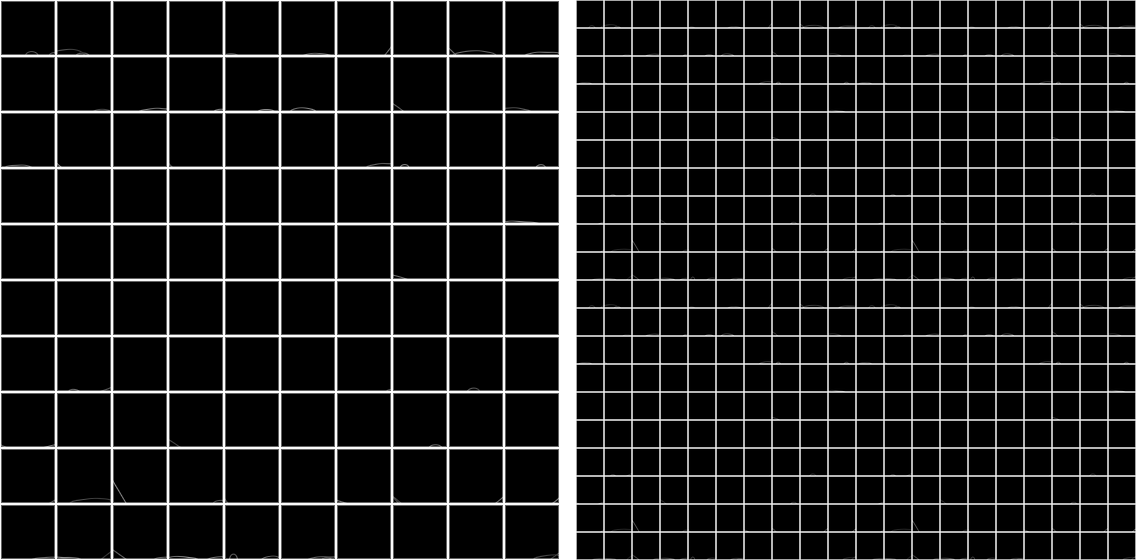
Left: one tile. Right: repeated 2 by 2.
Write a three.js fragment shader that draws this pattern.

```glsl
// Black square tiles in a thin white grid, with faint grey strands lying on the lower grid lines.
varying vec2 vUv;

const float TILES = 10.0;            // tiles across and down
const float LINE_WIDTH = 0.050;      // in tile widths
const float STRAND_WIDTH = 0.019;    // in tile widths
const int STRANDS = 2;               // most strands in one tile
const float STRAND_CHANCE = 0.58;    // chance of each strand in the fullest rows
const float WOBBLE = 0.018;          // strand unevenness, in tile widths
const float NOISE_PER_TILE = 4.0;    // whole number, so the noise wraps
const float TAU = 6.2831853;
const vec3 TILE_COLOR = vec3(0.0);
const vec3 LINE_COLOR = vec3(0.985);
const vec3 STRAND_COLOR = vec3(0.58);

float hash(vec3 p) {
  p = fract(p * vec3(0.1031, 0.1030, 0.0973));
  p += dot(p, p.yzx + 33.33);
  return fract((p.x + p.y) * p.z);
}

// Gradient noise that repeats after a whole period
float cornerSlope(vec2 corner, vec2 offset, float period) {
  float angle = TAU * hash(vec3(mod(corner, period), 71.0));
  return dot(vec2(cos(angle), sin(angle)), offset);
}

float gradientNoise(vec2 p, float period) {
  vec2 i = floor(p);
  vec2 f = p - i;
  vec2 u = f * f * f * (f * (f * 6.0 - 15.0) + 10.0);
  vec2 e = vec2(1.0, 0.0);
  float low = mix(cornerSlope(i, f, period), cornerSlope(i + e, f - e, period), u.x);
  float high = mix(cornerSlope(i + e.yx, f - e.yx, period),
                   cornerSlope(i + 1.0, f - 1.0, period), u.x);
  return mix(low, high, u.y);
}

// Approximate distance to the outline of an ellipse centred on the origin
float ellipseDistance(vec2 p, vec2 radii) {
  vec2 q = p / radii;
  float r = length(q);
  return abs(r - 1.0) * r / max(length(q / radii), 0.0001);
}

float segmentDistance(vec2 p, vec2 a, vec2 b) {
  vec2 ab = b - a;
  return length(p - a - ab * clamp(dot(p - a, ab) / dot(ab, ab), 0.0, 1.0));
}

// Share of a pixel covered by a stroke
float stroke(float dist, float width, float pixel) {
  return clamp((0.5 * width - dist) / pixel + 0.5, 0.0, 1.0);
}

// One strand: a low dome, or a slope running down from a side of the tile
float strandDistance(vec2 p, vec3 id) {
  float place = hash(id + 11.0);
  float size = hash(id + 23.0);
  float rise = hash(id + 37.0);
  if (hash(id + 53.0) < 0.6) {
    vec2 radii = vec2(mix(0.06, 0.45, size * size), mix(0.045, 0.12, rise * rise));
    return ellipseDistance(p - vec2(place, 0.0), radii);
  }
  float side = place < 0.6 ? p.x : 1.0 - p.x;
  float height = mix(0.06, 0.20, rise) + 0.25 * step(0.93, rise);
  return segmentDistance(vec2(side, p.y), vec2(0.0, height), vec2(mix(0.05, 0.32, size), 0.0));
}

void main() {
  vec2 grid = vUv * TILES;
  float pixel = max(fwidth(grid.x), fwidth(grid.y));
  vec2 tile = mod(floor(grid), TILES);
  vec2 p = fract(grid);

  // Strands gather in the upper and lower rows and thin out between them
  float density = 0.5 + 0.5 * cos(TAU * (tile.y + 0.5) / TILES);
  float noise = gradientNoise(grid * NOISE_PER_TILE, TILES * NOISE_PER_TILE);
  vec2 bent = p + vec2(0.0, WOBBLE * noise);
  float strands = 0.0;
  for (int i = 0; i < STRANDS; i++) {
    vec3 id = vec3(tile, float(i) * 7.0 + 3.0);
    float present = step(hash(id), STRAND_CHANCE * density);
    float strength = mix(0.5, 1.0, hash(id + 89.0)) * (0.9 + 0.5 * noise);
    float cover = stroke(strandDistance(bent, id), STRAND_WIDTH, pixel);
    strands = max(strands, present * strength * cover);
  }

  // Grid lines centred on the tile borders
  vec2 border = min(p, 1.0 - p);
  float lines = stroke(min(border.x, border.y), LINE_WIDTH, pixel);

  vec3 color = mix(TILE_COLOR, STRAND_COLOR, clamp(strands, 0.0, 1.0));
  gl_FragColor = vec4(mix(color, LINE_COLOR, lines), 1.0);
}
```
